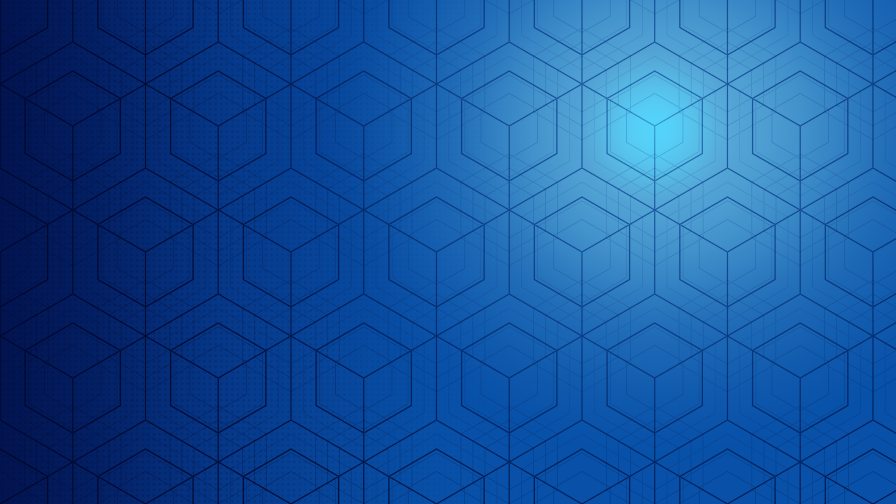
A Shadertoy shader for this background:

```glsl
// Isometric cube line lattice over a deep blue gradient with a cyan glow at upper right.

// Offset from the nearest centre of a staggered hexagonal lattice
vec2 nearestCentre(vec2 p) {
    vec2 period = vec2(0.288675, 0.5);
    vec2 a = mod(p + 0.5 * period, period) - 0.5 * period;
    vec2 b = mod(p, period) - 0.5 * period;
    return dot(a, a) < dot(b, b) ? a : b;
}

// Distance to the centre measured along the hexagon apothem
float hexRadius(vec2 p) {
    p = abs(p);
    return max(p.x, 0.5 * p.x + 0.866025 * p.y);
}

float rayDistance(vec2 p, vec2 dir) {
    return length(p - dir * max(dot(p, dir), 0.0));
}

// Antialiased stroke
float stroke(float d, float halfWidth) {
    return clamp((halfWidth - abs(d)) * iResolution.y + 0.5, 0.0, 1.0);
}

// Left-to-right blue ramp, lit by a wide halo around the light
vec3 backdrop(vec2 p, vec2 light) {
    vec3 col = mix(vec3(0.008, 0.07, 0.30), vec3(0.02, 0.19, 0.50), smoothstep(-0.1, 0.5, p.x));
    col = mix(col, vec3(0.03, 0.315, 0.66), smoothstep(0.2, 0.95, p.x));
    vec2 q = p - light;
    q.x *= q.x > 0.0 ? 0.85 : 1.0;
    float r = length(q);
    col = mix(col, vec3(0.21, 0.52, 0.77), 1.0 - smoothstep(0.15, 0.68, r));
    return mix(col, vec3(0.37, 0.69, 0.86), 1.0 - smoothstep(0.0, 0.42, r));
}

void mainImage(out vec4 fragColor, in vec2 fragCoord) {
    vec2 p = fragCoord / iResolution.y;
    vec2 light = vec2(1.299, 0.745);
    vec3 col = backdrop(p, light);

    // Bright core
    float core = 1.0 - smoothstep(0.0, 0.165, length(p - light));
    col = mix(col, vec3(0.33, 0.83, 0.98), core);

    // Cube outlines and their three inner edges
    vec2 cube = nearestCentre(p);
    vec2 star = nearestCentre(p + vec2(0.0, 1.0 / 6.0));
    float hex = hexRadius(cube);
    float spokes = min(rayDistance(cube, vec2(0.0, -1.0)),
                       rayDistance(vec2(abs(cube.x), cube.y), vec2(0.866025, 0.5)));
    float bold = stroke(min(spokes, 0.144338 - hex), 0.0012);
    bold = max(bold, stroke(hex - 0.0945, 0.0013));

    // Fainter nested hexagons around cubes and junctions
    float faint = 0.0;
    for (int i = 0; i < 3; i++) {
        float k = float(i);
        faint = max(faint, stroke(hex - 0.056 - 0.032 * k, 0.0007) * (0.8 - 0.15 * k));
        faint = max(faint, stroke(hexRadius(star) - 0.048 - 0.024 * k, 0.0007) * 0.7);
    }

    // Fine dot screen, strongest in the dark half
    vec2 cell = fract(p * 90.0) - 0.5;
    float dots = (1.0 - smoothstep(0.08, 0.4, length(cell))) * (1.0 - smoothstep(0.2, 1.2, p.x));

    // Ink fades and turns bluer towards the light
    float lit = smoothstep(1.1, 0.1, length(p - light));
    vec3 ink = mix(vec3(0.0, 0.02, 0.16), vec3(0.01, 0.22, 0.54), lit);
    col = mix(col, ink, 0.18 * dots);
    col = mix(col, ink, faint * mix(0.42, 0.32, lit));
    col = mix(col, ink, bold * mix(0.85, 0.7, lit) * (1.0 - 0.45 * core));

    fragColor = vec4(col, 1.0);
}
```
